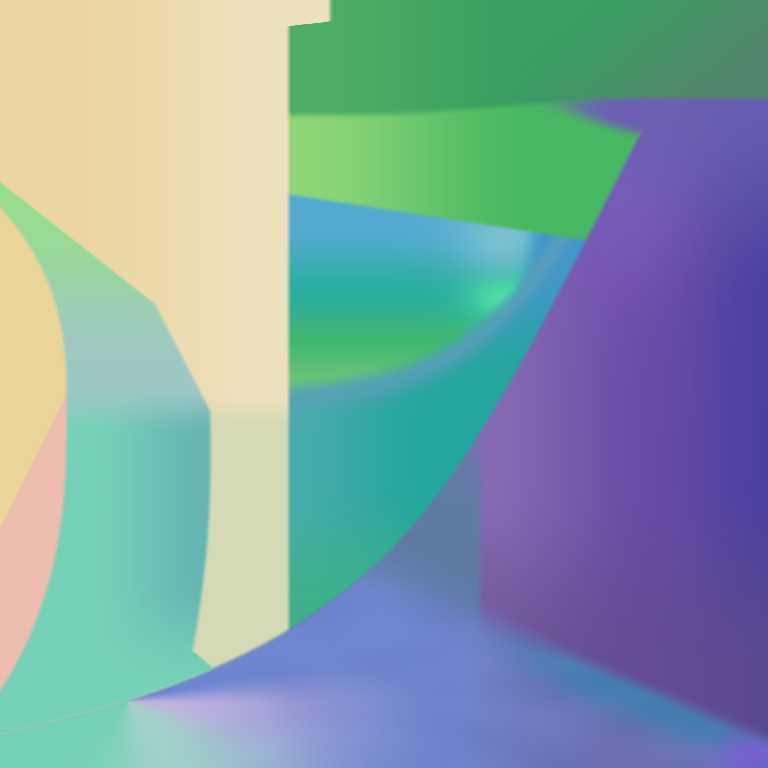
Give the GLSL for this background, as a WebGL 2 fragment shader.

```glsl
#version 300 es
precision highp float;
// Draws soft overlapping planes: cream wall, teal arch, green lens and violet sweep.
uniform vec2 u_resolution;
out vec4 outColor;

const float EDGE = 0.004;    // half width of crisp edges
const float WALL_X = 0.376;  // right side of the wall
const float MIST = 0.035;    // strength of the floor mist
const vec2 TIP = vec2(0.166, 0.088);
const vec3 CREAM = vec3(0.92, 0.84, 0.64);
const vec3 CREAM_PALE = vec3(0.93, 0.88, 0.74);
const vec3 CREAM_SHADE = vec3(0.84, 0.85, 0.71);
const vec3 GOLD = vec3(0.92, 0.83, 0.6);
const vec3 PINK = vec3(0.93, 0.74, 0.69);
const vec3 MINT = vec3(0.46, 0.82, 0.72);
const vec3 PALE_MINT = vec3(0.64, 0.82, 0.79);
const vec3 LIME = vec3(0.56, 0.84, 0.47);
const vec3 GREEN = vec3(0.28, 0.72, 0.38);
const vec3 FOREST = vec3(0.22, 0.62, 0.38);
const vec3 MOSS = vec3(0.32, 0.53, 0.42);
const vec3 SKY = vec3(0.33, 0.67, 0.82);
const vec3 TEAL = vec3(0.14, 0.65, 0.62);
const vec3 SEA = vec3(0.28, 0.67, 0.67);
const vec3 MAUVE = vec3(0.52, 0.42, 0.7);
const vec3 VIOLET = vec3(0.4, 0.29, 0.65);
const vec3 INDIGO = vec3(0.29, 0.25, 0.62);
const vec3 SLATE = vec3(0.37, 0.48, 0.64);
const vec3 BLUE = vec3(0.43, 0.52, 0.81);
const vec3 LAVENDER = vec3(0.77, 0.7, 0.88);

float fade(float lo, float hi, float x) {
  float t = clamp((x - lo) / (hi - lo), 0.0, 1.0);
  return t * t * (3.0 - 2.0 * t);
}
float edge(float d, float w) { return fade(-w, w, d); }
float bell(float x) { return exp(-x * x); }
float glow(vec2 p, vec2 center, vec2 size) { return bell(length((p - center) / size)); }
vec3 ramp(vec3 a, vec3 b, float lo, float hi, float x) { return mix(a, b, fade(lo, hi, x)); }

float corner(vec2 cell, vec2 offset) {
  float a = 6.2832 * fract(sin(dot(cell, vec2(127.1, 311.7))) * 4375.5);
  return dot(vec2(cos(a), sin(a)), offset);
}

float gradientNoise(vec2 p) {
  vec2 i = floor(p), f = fract(p), w = f * f * (3.0 - 2.0 * f), e = vec2(1, 0);
  float low = mix(corner(i, f), corner(i + e, f - e), w.x);
  float high = mix(corner(i + e.yx, f - e.yx), corner(i + 1.0, f - 1.0), w.x);
  return mix(low, high, w.y);
}

// Signed distance to the long sweep, positive on its violet side
float sweepDistance(vec2 p) {
  float bend = 0.64 * exp(-8.64 * p.y);
  return (p.x - 0.421 - 0.5 * p.y + bend) / length(vec2(1, 0.5 + 8.64 * bend));
}

float archOuter(float y) {
  float shoulder = min(1.27 * (0.763 - y), 0.202 + 0.52 * (0.603 - y));
  float leg = 0.274 - 0.38 * pow(max(0.4 - y, 0.0), 2.0);
  return max(min(shoulder, leg), 0.249 + 1.2 * (0.154 - y));
}

float archInner(float y) {
  float t = abs(y - 0.47) / (y > 0.47 ? 0.26 : 0.37);
  return 0.087 * (1.0 - pow(t, 2.7));
}

// Teal field, glowing lens and lime band
vec3 greenSide(vec2 p) {
  float s = p.x - WALL_X;
  vec3 col = ramp(SEA, TEAL, 0.0, 0.18, s);
  col = ramp(col, vec3(0.24, 0.69, 0.54), 0.38, 0.2, p.y);
  col = ramp(col, vec3(0.26, 0.59, 0.79), 0.5, 0.66, p.y);
  float rim = p.y - (0.495 + 0.1 * s + 3.8 * s * s * s);
  col = mix(col, vec3(0.36, 0.62, 0.72), 0.8 * bell((rim + 0.012) / 0.022));
  vec3 lens = ramp(vec3(0.42, 0.76, 0.47), vec3(0.25, 0.72, 0.44), 0.5, 0.56, p.y);
  lens = ramp(lens, vec3(0.16, 0.68, 0.62), 0.55, 0.62, p.y);
  lens = ramp(lens, SKY, 0.61, 0.71, p.y);
  lens = mix(lens, vec3(0.48, 0.75, 0.82), glow(p, vec2(0.655, 0.69), vec2(0.06, 0.05)));
  lens = mix(lens, vec3(0.31, 0.87, 0.65), glow(p, vec2(0.655, 0.612), vec2(0.045, 0.028)));
  col = mix(col, lens, edge(rim, 0.014) * edge(0.556 + 0.2 * p.y - p.x, 0.015));
  return mix(col, ramp(LIME, GREEN, 0.0, 0.33, s), edge(p.y - 0.747 + 0.154 * s, EDGE));
}

vec3 violetSide(vec2 p) {
  vec3 col = ramp(MAUVE, VIOLET, 0.62, 0.87, p.x);
  col = ramp(col, INDIGO, 0.84, 1.02, p.x);
  col = mix(col, vec3(0.5, 0.35, 0.75), 0.8 * glow(p, vec2(0.81, 0.75), vec2(0.09, 0.14)));
  col = mix(col, vec3(0.42, 0.39, 0.7), 0.8 * fade(0.6, 0.87, p.y));
  col = mix(col, vec3(0.38, 0.3, 0.54), 0.7 * fade(0.38, 0.12, p.y));
  return mix(col, SLATE, edge(0.625 - p.x, 0.007) * fade(0.5, 0.34, p.y));
}

// Blue floor with a pale fan turning around the tip
vec3 floorColor(vec2 p, float ridge) {
  vec3 col = ramp(BLUE, vec3(0.42, 0.43, 0.69), 0.5, 0.85, p.x);
  col = mix(col, vec3(0.28, 0.5, 0.7), fade(0.6, 0.78, p.x) * bell((ridge - 0.02) / 0.035));
  col = mix(col, vec3(0.46, 0.36, 0.79), glow(p, vec2(0.98, 0.015), vec2(0.05, 0.03)));
  vec2 v = p - TIP;
  float fan = atan(-v.x, -v.y) + 1.5708;
  vec3 pale = ramp(ramp(LAVENDER, PALE_MINT, 0.0, 0.65, fan), MINT, 0.8, 2.4, fan);
  float below = edge(0.08 * v.x - v.y, 0.003 + 0.12 * max(v.x, 0.0));
  col = mix(col, pale, fade(0.6, 0.18, p.x) * below);
  return col + MIST * gradientNoise(p * vec2(9, 22)) * fade(0.2, 0.4, p.x);
}

void main() {
  vec2 p = gl_FragCoord.xy / u_resolution;
  float sweep = sweepDistance(p), right = edge(sweep, EDGE);
  vec3 col = greenSide(p);
  // Violet sweep and floor
  float cap = edge(p.y - 0.856 + 0.3 * max(p.x - 0.73, 0.0), 0.012) * fade(0.68, 0.8, p.x);
  col = mix(col, violetSide(p), max(right, cap));
  float ridge = 0.2 - 0.43 * (p.x - 0.62) - p.y;
  float haze = mix(0.055, 0.014, fade(0.5, 0.78, p.x));
  col = mix(col, floorColor(p, ridge), edge(ridge, haze) * right);
  // Dark green canopy
  vec3 canopy = ramp(vec3(0.31, 0.68, 0.39), FOREST, 0.4, 0.7, p.x);
  canopy = ramp(canopy, MOSS, 0.65, 1.0, p.x + 1.2 * (0.92 - p.y));
  col = mix(col, canopy, edge(p.y - 0.85 - 0.022 * fade(0.45, 0.85, p.x), 0.006));
  // Cream wall with a notch
  vec3 cream = ramp(CREAM, CREAM_PALE, 0.1, 0.37, p.x);
  cream = ramp(cream, CREAM_SHADE, 0.485, 0.445, p.y);
  float wallX = mix(WALL_X, 0.43, edge(p.y - 0.969, EDGE));
  col = mix(col, cream, edge(wallX - p.x, EDGE) * (1.0 - right));
  // Teal arch and its opening
  vec3 arch = mix(MINT, vec3(0.4, 0.71, 0.7), fade(0.11, 0.27, p.x) * fade(0.1, 0.25, p.y));
  arch = ramp(arch, vec3(0.62, 0.78, 0.77), 0.43, 0.5, p.y);
  arch = ramp(arch, vec3(0.6, 0.86, 0.57), 0.51, 0.73, p.y);
  col = mix(col, arch, edge(archOuter(p.y) - p.x, EDGE) * (1.0 - right));
  vec3 opening = mix(GOLD, PINK, edge(0.31 + 2.05 * p.x - p.y, 0.007));
  col = mix(col, opening, edge(archInner(p.y) - p.x, EDGE));
  outColor = vec4(col, 1.0);
}
```
